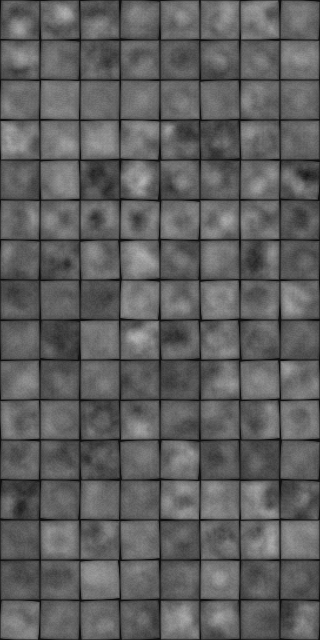
Write a Shadertoy shader that draws this pattern.

```glsl
// Draws a wall of crooked grey stone tiles with cloudy wear and thin dark wedge joints.

const vec2 TILE_COUNT = vec2(8.0, 16.0);
const vec3 JOINT_COLOR = vec3(0.06);

float hash(vec2 p) {
    return fract(sin(dot(p, vec2(127.1, 311.7))) * 43758.5453);
}

float valueNoise(vec2 p) {
    vec2 i = floor(p);
    vec2 f = fract(p);
    vec2 u = f * f * (3.0 - 2.0 * f);
    float low = mix(hash(i), hash(i + vec2(1.0, 0.0)), u.x);
    float high = mix(hash(i + vec2(0.0, 1.0)), hash(i + vec2(1.0, 1.0)), u.x);
    return mix(low, high, u.y);
}

// Soft layered noise, centred on zero
float fbm(vec2 p) {
    float sum = 0.0;
    float amplitude = 0.55;
    for (int octave = 0; octave < 4; octave++) {
        sum += amplitude * (valueNoise(p) - 0.5);
        p = mat2(0.8, 0.6, -0.6, 0.8) * p * 2.1 + 7.3;
        amplitude *= 0.36;
    }
    return sum;
}

mat2 rotation(float angle) {
    float c = cos(angle);
    float s = sin(angle);
    return mat2(c, s, -s, c);
}

float roundedBox(vec2 p, vec2 halfSize, float radius) {
    vec2 q = abs(p) - halfSize + radius;
    return length(max(q, 0.0)) + min(max(q.x, q.y), 0.0) - radius;
}

// Distance to a tile with its own tilt and slightly bowed sides
float tileDistance(vec2 p, vec2 id) {
    vec2 q = rotation((hash(id + 3.1) - 0.5) * 0.15) * p;
    q += (vec2(hash(id + 5.7), hash(id + 9.2)) - 0.5) * 0.012;
    q *= 1.0 + 0.1 * q.yx * q.yx;
    return roundedBox(q, vec2(0.5), 0.015);
}

// Brightness of the worn face
float stoneShade(vec2 p, vec2 id) {
    vec2 seed = id * 13.7;
    float base = 0.43 + (hash(id + 1.3) - 0.5) * 0.17;
    float contrast = mix(0.22, 0.85, pow(hash(id + 2.6), 1.4));
    float middle = 1.0 - smoothstep(0.25, 0.6, length(p));
    float clouds = fbm(p * 2.4 + seed) * contrast * mix(0.55, 1.0, middle);

    // Soft worn spot near the middle with a faint darker ring around it
    vec2 spotCenter = (vec2(hash(id + 4.4), hash(id + 6.8)) - 0.5) * 0.25;
    float radius = length(p - spotCenter);
    float spot = exp(-radius * radius * 24.0);
    float ring = exp(-pow((radius - 0.27) * 11.0, 2.0));
    float wear = spot * (hash(id + 8.5) - 0.4) * 0.2 - ring * 0.05 * hash(id + 7.9);

    float grain = (valueNoise((p + id) * 34.0) - 0.5) * 0.065;
    return base + clouds + wear + grain;
}

void mainImage(out vec4 fragColor, in vec2 fragCoord) {
    vec2 grid = fragCoord / iResolution.xy * TILE_COUNT;
    vec2 id = floor(grid);
    vec2 p = fract(grid) - 0.5;
    float pixel = TILE_COUNT.y / iResolution.y;

    // Face with soft shading that falls off towards the joints
    float edge = tileDistance(p, id);
    float shade = stoneShade(p, id);
    shade *= mix(0.76, 1.0, smoothstep(0.0, 0.07, -edge));
    shade *= mix(0.87, 1.0, smoothstep(0.02, 0.22, -edge));

    // Wedge gaps around the tile, plus a hairline seam on the grid
    float face = 1.0 - smoothstep(-0.5 * pixel, 0.5 * pixel, edge);
    float seamDistance = 0.5 - max(abs(p.x), abs(p.y));
    face *= smoothstep(0.011 - 0.5 * pixel, 0.011 + 0.5 * pixel, seamDistance);

    vec3 color = mix(JOINT_COLOR, vec3(clamp(shade, 0.06, 0.7)), face);
    fragColor = vec4(color, 1.0);
}
```
